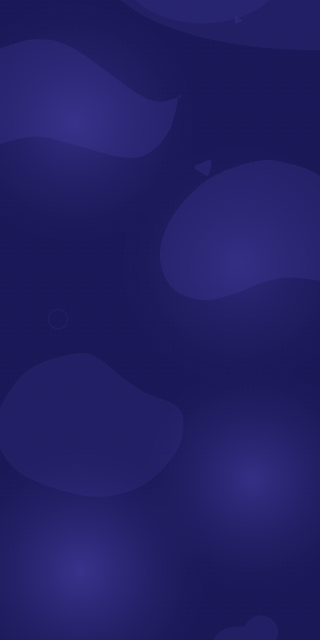
A Shadertoy shader for this background:

```glsl
// Deep indigo backdrop: soft radial glows, translucent wavy blobs, tiny
// ornaments and a faint dot grid. Blobs are closed Catmull-Rom outlines turned
// into distances; everything is layered by blending towards one accent colour.

const vec2 CANVAS = vec2(384.0, 768.0);   // design units, y measured downwards
const vec3 BASE = vec3(0.105, 0.095, 0.345);
const vec3 ACCENT = vec3(0.31, 0.28, 0.70);
const float BLOB_ALPHA = 0.19;
const float PALE_ALPHA = 0.14;
const float ORNAMENT_ALPHA = 0.20;
const float RING_ALPHA = 0.15;
const float DOT_ALPHA = 0.06;
const float DOT_SPACING = 6.0;
const float DOT_RADIUS = 0.7;
const float GLOW_FALLOFF = 1.5;
const int KNOTS = 14;
const int STEPS = 6;

// Glows: centre, radius, strength
const vec4 GLOWS[4] = vec4[4](
    vec4(90.0, 147.0, 150.0, 0.45), vec4(288.0, 318.0, 150.0, 0.36),
    vec4(303.0, 575.0, 140.0, 0.50), vec4(97.0, 685.0, 155.0, 0.57));

// Spline knots of the three large blobs
const vec2 WAVE[KNOTS] = vec2[KNOTS](
    vec2(-50, 75), vec2(0, 58), vec2(45, 47), vec2(90, 59), vec2(175, 118),
    vec2(214, 117), vec2(214, 117), vec2(204, 155), vec2(180, 183),
    vec2(148, 189), vec2(90, 174), vec2(45, 164), vec2(0, 173), vec2(-50, 195));
const vec2 BEAN[KNOTS] = vec2[KNOTS](
    vec2(310, 193), vec2(350, 197), vec2(384, 211), vec2(430, 245), vec2(430, 345),
    vec2(384, 337), vec2(345, 333), vec2(315, 339), vec2(280, 353),
    vec2(243, 360), vec2(207, 346), vec2(192, 308), vec2(206, 261), vec2(250, 215));
const vec2 PEBBLE[KNOTS] = vec2[KNOTS](
    vec2(92, 424), vec2(118, 430), vec2(142, 449), vec2(172, 470), vec2(208, 485),
    vec2(220, 504), vec2(212, 541), vec2(175, 580), vec2(125, 596),
    vec2(72, 588), vec2(22, 566), vec2(-3, 530), vec2(0, 490), vec2(35, 443));

vec2 catmullRom(vec2 a, vec2 b, vec2 c, vec2 d, float t) {
    return b + 0.5 * t * (c - a + t * (2.0 * a - 5.0 * b + 4.0 * c - d
                        + t * (3.0 * (b - c) + d - a)));
}

// Signed distance to a closed spline, with even-odd inside test
float splineDistance(vec2 p, vec2 knots[KNOTS]) {
    float nearest = 1e6, side = 1.0;
    vec2 start = knots[0];
    for (int i = 0; i < KNOTS; i++) {
        vec2 a = knots[(i + KNOTS - 1) % KNOTS], b = knots[i];
        vec2 c = knots[(i + 1) % KNOTS], d = knots[(i + 2) % KNOTS];
        for (int k = 1; k <= STEPS; k++) {
            vec2 end = catmullRom(a, b, c, d, float(k) / float(STEPS));
            vec2 edge = end - start, w = p - start;
            vec2 gap = w - edge * clamp(dot(w, edge) / max(dot(edge, edge), 1e-6), 0.0, 1.0);
            nearest = min(nearest, dot(gap, gap));
            if ((start.y > p.y) != (end.y > p.y)
                && w.x < edge.x * w.y / edge.y) side = -side;
            start = end;
        }
    }
    return side * sqrt(nearest);
}

float ellipseDistance(vec2 p, vec2 radii) {
    float k = length(p / radii);
    return k * (k - 1.0) / max(length(p / (radii * radii)), 1e-5);
}

float segmentDistance(vec2 p, vec2 a, vec2 b) {
    vec2 e = b - a;
    return length(p - a - e * clamp(dot(p - a, e) / dot(e, e), 0.0, 1.0));
}

float cross2(vec2 a, vec2 b) { return a.x * b.y - a.y * b.x; }

// Triangle with clockwise corners on screen, rounded by r
float triangleDistance(vec2 p, vec2 a, vec2 b, vec2 c, float r) {
    float d = min(segmentDistance(p, a, b),
              min(segmentDistance(p, b, c), segmentDistance(p, c, a)));
    bool inside = min(cross2(b - a, p - a),
                  min(cross2(c - b, p - b), cross2(a - c, p - c))) > 0.0;
    return (inside ? -d : d) - r;
}

float smoothMin(float a, float b, float k) {
    float h = max(k - abs(a - b), 0.0) / k;
    return min(a, b) - 0.25 * k * h * h;
}

void mainImage(out vec4 fragColor, in vec2 fragCoord) {
    vec2 uv = fragCoord / iResolution.xy;
    vec2 p = vec2(uv.x, 1.0 - uv.y) * CANVAS;
    float pixel = CANVAS.y / iResolution.y;
    vec3 color = BASE;
    #define LAYER(d, alpha) color = mix(color, ACCENT, (alpha) * clamp(0.5 - (d) / pixel, 0.0, 1.0))

    // Glows
    for (int i = 0; i < 4; i++) {
        float fade = max(1.0 - length(p - GLOWS[i].xy) / GLOWS[i].z, 0.0);
        color = mix(color, ACCENT, GLOWS[i].w * pow(fade, GLOW_FALLOFF));
    }

    // Large blobs and the overlapping hills at the top
    LAYER(splineDistance(p, WAVE), BLOB_ALPHA);
    LAYER(splineDistance(p, BEAN), BLOB_ALPHA);
    LAYER(splineDistance(p, PEBBLE), PALE_ALPHA);
    LAYER(ellipseDistance(p - vec2(375.0, -45.0), vec2(255.0, 105.0)), PALE_ALPHA);
    LAYER(ellipseDistance(p - vec2(243.0, -30.0), vec2(93.5, 58.0)), PALE_ALPHA);

    // Bump at the bottom edge
    float bump = smoothMin(length(p - vec2(313.0, 759.0)) - 20.5,
                           ellipseDistance(p - vec2(285.0, 775.0), vec2(30.0, 23.0)), 5.0);
    LAYER(bump, PALE_ALPHA);

    // Small ornaments
    LAYER(triangleDistance(p, vec2(237, 201), vec2(251, 195), vec2(248, 208), 3.0), ORNAMENT_ALPHA);
    LAYER(triangleDistance(p, vec2(283, 20), vec2(290, 25), vec2(282, 28), 0.5), ORNAMENT_ALPHA);
    LAYER(abs(length(p - vec2(70.0, 383.0)) - 11.5) - 0.6, RING_ALPHA);

    // Dot grid
    vec2 cell = mod(p - 0.75 + 0.5 * DOT_SPACING, DOT_SPACING) - 0.5 * DOT_SPACING;
    LAYER(length(cell) - DOT_RADIUS, DOT_ALPHA);

    fragColor = vec4(color, 1.0);
}
```
